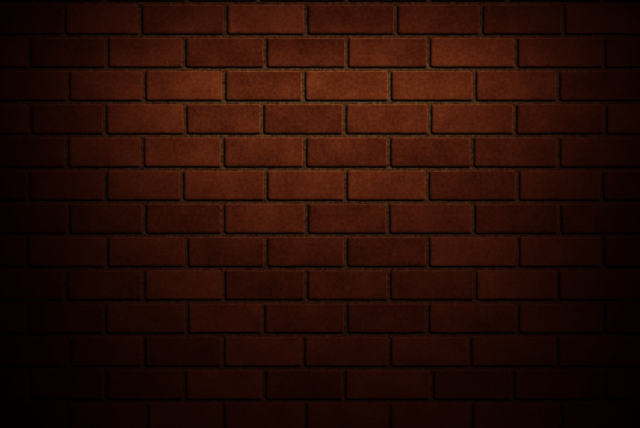
This texture is drawn by a WebGL 1 fragment shader. Its source:

```glsl
precision highp float;
// Dark red brick wall in running bond, lit by a soft spot near the top centre.

uniform vec2 u_resolution;

// Lengths are fractions of the canvas height.
const float COURSE = 0.0776;       // height of one course with its joint
const float PITCH = 0.1895;        // brick length with its joint at the bond origin
const float STRETCH = 0.0103;      // bricks lengthen slightly to the right
const float BOND_X = -0.129;       // bond origin, measured from the centre
const float TOP_JOINT = 0.0062;    // first bed joint below the top edge
const float HALF_JOINT = 0.0043;
const float CORNER = 0.0065;

const vec3 BRICK = vec3(0.40, 0.172, 0.078);
const vec3 MORTAR = vec3(0.37, 0.25, 0.135);
const vec3 RIM = vec3(0.60, 0.33, 0.15);

float hash(vec2 p) {
  return fract(sin(dot(p, vec2(127.1, 311.7))) * 43758.5453);
}

vec2 gradient(vec2 cell) {
  float angle = 6.2832 * hash(cell);
  return vec2(cos(angle), sin(angle));
}

float gradientNoise(vec2 p) {
  vec2 i = floor(p), f = fract(p);
  vec2 w = f * f * f * (f * (f * 6.0 - 15.0) + 10.0);
  vec2 e = vec2(1.0, 0.0);
  float low = mix(dot(gradient(i), f), dot(gradient(i + e), f - e), w.x);
  float high = mix(dot(gradient(i + e.yx), f - e.yx),
                   dot(gradient(i + 1.0), f - 1.0), w.x);
  return mix(low, high, w.y);
}

float fbm(vec2 p) {
  float sum = 0.0, gain = 0.6;
  for (int k = 0; k < 3; k++) {
    sum += gain * gradientNoise(p);
    p = p * 2.1 + 17.3;
    gain *= 0.5;
  }
  return sum;
}

// Position of a vertical joint; the top course is laid less evenly.
float jointAt(float index, float row) {
  float jitter = row < 0.5 ? 0.22 : 0.065;
  return index + jitter * (hash(vec2(index, row) + 3.7) - 0.5);
}

float roundedBox(vec2 p, vec2 halfSize, float radius) {
  vec2 a = abs(p) - halfSize + radius;
  return length(max(a, 0.0)) + min(max(a.x, a.y), 0.0) - radius;
}

// Outward direction of the nearest side, blended around the corners.
vec2 sideNormal(vec2 p, vec2 halfSize, float radius) {
  vec2 a = abs(p) - halfSize + radius;
  vec2 n = max(a - max(min(a.x, a.y), 0.0) * 0.3, 0.0);
  n = max(a.x, a.y) > 0.0 ? n : vec2(step(a.y, a.x), step(a.x, a.y));
  return sign(p) * n / max(length(n), 0.0001);
}

// Spot falloff: wide sideways, quick upwards, slow downwards.
float spotlight(vec2 p) {
  vec2 d = p - vec2(0.022, 0.295);
  float reach = d.y > 0.0 ? 0.30 : 0.60;
  return exp(-pow(abs(d.x) / 0.60, 2.7) - pow(abs(d.y) / reach, 1.5));
}

// Dim light turns the surface redder.
vec3 shade(vec3 base, float light) {
  return base * pow(vec3(max(light, 0.0)), vec3(1.0, 1.45, 1.45));
}

void main() {
  float px = 1.0 / u_resolution.y;
  vec2 p = (gl_FragCoord.xy - 0.5 * u_resolution) * px;

  // Slightly uneven edges
  vec2 q = p + 0.0011 * vec2(gradientNoise(p * 34.0), gradientNoise(p * 34.0 + 51.0));

  // Course and brick under this point
  float course = (0.5 - q.y - TOP_JOINT) / COURSE;
  float row = floor(course);
  float d0 = (q.x - BOND_X) / PITCH;
  float along = (sqrt(max(1.0 + 4.0 * STRETCH * d0, 0.01)) - 1.0) / (2.0 * STRETCH);
  float column = along + 0.5 * (1.0 - mod(row, 2.0));
  float brick = floor(column);
  brick += step(jointAt(brick + 1.0, row), column) - step(column, jointAt(brick, row));
  float left = jointAt(brick, row), right = jointAt(brick + 1.0, row);

  // Brick outline
  float unit = PITCH * (1.0 + 2.0 * STRETCH * along);
  vec2 local = vec2((column - 0.5 * (left + right)) * unit,
                    (row + 0.5 - course) * COURSE);
  vec2 halfSize = 0.5 * vec2((right - left) * unit, COURSE) - HALF_JOINT;
  float d = roundedBox(local, halfSize, CORNER);
  float cover = 1.0 - smoothstep(-px, px, d);

  // Worn clay and gritty mortar
  vec2 id = vec2(brick, row);
  float mottling = fbm(p * 13.0 + 9.0 * hash(id + 8.1));
  float grain = gradientNoise(p * 145.0) + 0.6 * gradientNoise(p * 83.0 + 29.0);
  float tone = mix(0.80, 1.12, hash(id + 1.3)) + 0.30 * mottling + 0.16 * grain;
  float light = spotlight(p);
  vec3 clay = shade(BRICK, light * tone);
  vec3 mortar = shade(MORTAR, light * (0.84 + 0.35 * grain));

  // Bright top and right rims, shadowed bottom and left sides
  float facing = dot(sideNormal(local, halfSize, CORNER), vec2(0.65, 0.76));
  float rim = exp(-pow((d + 0.0012) / 0.0018, 2.0)) * max(facing, 0.0);
  float shadow = exp(-pow((d - 0.0004) / 0.0026, 2.0)) * max(-facing, 0.0);
  clay = mix(clay, shade(RIM, light), rim * (0.65 + 0.3 * grain));
  clay *= 1.0 - 0.22 * smoothstep(-0.009, 0.0, d) * step(facing, 0.0);
  vec3 color = mix(mortar, clay, cover) * (1.0 - min(1.15 * shadow, 0.92));

  gl_FragColor = vec4(color, 1.0);
}
```
